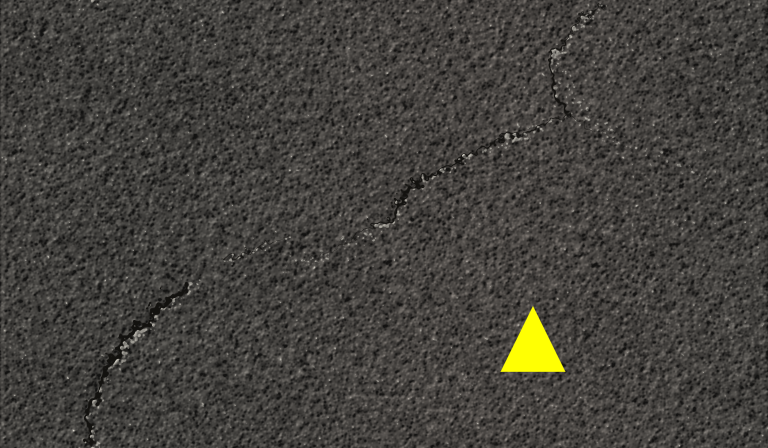
A Shadertoy shader for this texture:

```glsl
// Cracked dark asphalt with pale dust along the cracks and a flat yellow triangle, tileable.

const float TAU = 6.2831853;
const vec2 LIGHT = vec2(-0.7, 0.7);
const vec3 WARM_STONE = vec3(1.05, 1.0, 0.955);
const vec3 COOL_STONE = vec3(1.02, 1.0, 0.955);
const vec3 CRACK_COLOR = vec3(0.075, 0.07, 0.06);
const vec3 DUST_COLOR = vec3(0.62, 0.61, 0.58);
const vec3 YELLOW = vec3(1.0, 1.0, 0.01);

vec3 hash3(vec2 cell, float seed) {
    vec3 q = fract(cell.xyx * vec3(0.1031, 0.1030, 0.0973) + seed);
    q += dot(q, q.yxz + 33.33);
    return fract((q.xxy + q.yzz) * q.zyx);
}

// Wrapping cellular relief of soft lumps and pits, both parts with unit deviation:
// x = height, y = brightness of the slope under the light.
vec2 relief(vec2 uv, vec2 count, float seed) {
    vec2 g = uv * count, base = floor(g);
    vec2 sum = vec2(0.0);
    for (int j = -1; j <= 1; j++)
    for (int i = -1; i <= 1; i++) {
        vec2 cell = base + vec2(i, j);
        vec3 rnd = hash3(mod(cell, count), seed);
        vec2 toCentre = cell + rnd.xy - g;
        float lump = (rnd.z - 0.5) * exp(-5.0 * dot(toCentre, toCentre));
        sum += lump * vec2(1.0, -4.5 * dot(toCentre, LIGHT));
    }
    return 6.0 * sum;
}

// Layered sines with whole frequencies, used to make the cracks wander.
vec2 wobble(vec2 uv) {
    vec2 sum = vec2(0.0);
    float f = 7.0;
    for (int i = 0; i < 3; i++) {
        vec2 phase = f * vec2(2.0 * uv.x + uv.y, 2.0 * uv.x - uv.y);
        sum += sin(TAU * phase + f * vec2(1.0, 2.3)) * 0.035 / f;
        f = 2.0 * f - 1.0;
    }
    return sum;
}

// Curved crack from a to b, bent towards c: x = signed distance, y = dust density.
vec2 crackCurve(vec2 p, vec2 tile, vec2 a, vec2 c, vec2 b,
                vec2 halfWidths, float dust, float spread) {
    const int STEPS = 6;
    vec2 rel = p - c;
    rel -= tile * round(rel / tile);
    a -= c;
    b -= c;
    vec2 nearest = vec2(9.0), start = a;
    float along = 0.0;
    for (int i = 1; i <= STEPS; i++) {
        float t = float(i) / float(STEPS);
        vec2 end = a * (1.0 - t) * (1.0 - t) + b * t * t;
        vec2 dir = end - start;
        float h = clamp(dot(rel - start, dir) / dot(dir, dir), 0.0, 1.0);
        vec2 away = rel - start - dir * h;
        if (dot(away, away) < dot(nearest, nearest)) {
            nearest = away;
            along = t + (h - 1.0) / float(STEPS);
        }
        start = end;
    }
    float width = mix(halfWidths.x, halfWidths.y, along);
    vec2 dusty = nearest / spread + LIGHT * 0.6;
    return vec2(length(nearest) - width, dust * exp(-dot(dusty, dusty)));
}

vec2 join(vec2 a, vec2 b) {
    return vec2(min(a.x, b.x), max(a.y, b.y));
}

vec2 crackNetwork(vec2 p, vec2 tile) {
    vec2 knee = vec2(0.915, 0.587), fork = vec2(1.261, 0.743);
    vec2 c = crackCurve(p, tile, vec2(0.201, 0.01), vec2(0.17, 0.19), vec2(0.424, 0.371),
                        vec2(0.005, 0.007), 0.86, 0.017);
    c = join(c, crackCurve(p, tile, vec2(0.509, 0.415), vec2(0.58, 0.455), vec2(0.643, 0.475),
                        vec2(0.0015, 0.001), 0.70, 0.010));
    c = join(c, crackCurve(p, tile, vec2(0.625, 0.406), vec2(0.88, 0.47), knee,
                        vec2(-0.001, 0.0045), 0.72, 0.013));
    c = join(c, crackCurve(p, tile, knee, vec2(0.98, 0.63), fork,
                        vec2(0.004, 0.0018), 0.78, 0.013));
    c = join(c, crackCurve(p, tile, fork, vec2(1.17, 0.87), vec2(1.339, 0.99),
                        vec2(0.0045, 0.0015), 0.78, 0.018));
    // Dust without an open gap: a patch right of the fork and a fading branch.
    c = join(c, crackCurve(p, tile, vec2(1.262, 0.83), vec2(1.27, 0.77), vec2(1.37, 0.70),
                        vec2(-0.01), 0.74, 0.025));
    return join(c, crackCurve(p, tile, fork, vec2(1.38, 0.68), vec2(1.574, 0.609),
                        vec2(0.001, -0.002), 0.72, 0.011));
}

// Signed distance to an upright isosceles triangle centred on its base.
float triangle(vec2 p, float halfBase, float height) {
    vec2 slope = normalize(vec2(height, halfBase));
    return max(-p.y, dot(vec2(abs(p.x), p.y - height), slope));
}

vec3 asphalt(vec2 uv, vec2 tile, float px) {
    vec2 stone = relief(uv, vec2(103.0, 61.0), 0.17);
    vec2 grit = relief(uv, vec2(197.0, 115.0), 0.61);
    vec2 sand = relief(uv, vec2(307.0, 179.0), 0.37);

    // Relief lit from the upper left, with dark pits.
    float tone = 0.257 + dot(stone, vec2(0.012, 0.023)) + dot(grit, vec2(0.022, 0.040));
    tone += dot(sand, vec2(0.034, 0.016));
    tone -= 0.05 * smoothstep(0.7, 2.2, -grit.x - 0.4 * stone.x);

    // Broad mottling.
    float side = cos(TAU * (uv.x - 0.65));
    tone += 0.010 * side + 0.008 * sin(TAU * (2.0 * uv.x + uv.y)) * sin(TAU * (uv.x - 2.0 * uv.y));
    vec3 color = max(tone, 0.07) * mix(COOL_STONE, WARM_STONE, 0.5 + 0.5 * side);

    // Ragged cracks; dust gathers on the high grains, with a few stray chips elsewhere.
    vec2 jagged = uv * tile + wobble(uv) + 0.003 * vec2(stone.x + grit.x, stone.y - grit.x);
    vec2 crack = crackNetwork(jagged, tile);
    float cut = mix(2.7, -0.3, crack.y);
    float dust = smoothstep(cut - 0.4, cut + 0.5, 0.7 * sand.x + 0.5 * grit.x);
    color = mix(color, DUST_COLOR * (1.0 + 0.1 * grit.y), 0.9 * dust);
    return mix(CRACK_COLOR, color, smoothstep(-px, px, crack.x));
}

void mainImage(out vec4 fragColor, in vec2 fragCoord) {
    vec2 tile = vec2(iResolution.x / iResolution.y, 1.0);
    float px = 1.0 / iResolution.y;
    vec3 color = vec3(0.0);
    for (int k = 0; k < 4; k++) {
        vec2 shift = vec2(k % 2, k / 2) * 0.5 - 0.25;
        color += 0.25 * asphalt((fragCoord + shift) / iResolution.xy, tile, px);
    }
    vec2 p = fragCoord * px - vec2(0.694 * tile.x, 0.17);
    float paint = smoothstep(0.7 * px, -0.7 * px, triangle(p, 0.0725, 0.147));
    fragColor = vec4(mix(color, YELLOW, paint), 1.0);
}
```
